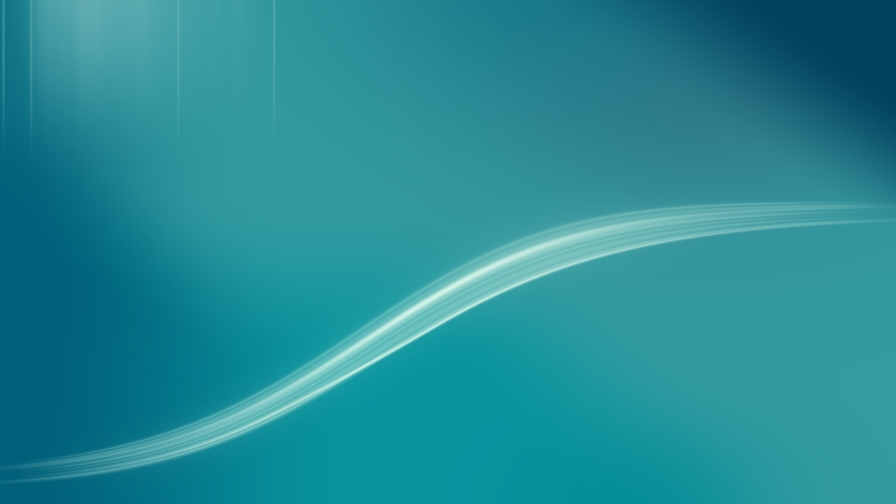
A Shadertoy shader for this background:

```glsl
const vec3 TEAL = vec3(0.20, 0.61, 0.63);
const vec3 AQUA = vec3(0.00, 0.575, 0.615);
const vec3 DEEP = vec3(0.00, 0.375, 0.475);
const vec3 NAVY = vec3(0.00, 0.255, 0.37);
const vec3 SLATE = vec3(0.20, 0.47, 0.53);
const vec3 MIST = vec3(0.48, 0.73, 0.74);
const vec3 FOAM = vec3(0.68, 0.88, 0.83);
const vec3 SHINE = vec3(0.88, 0.98, 0.93);

float hash(float n) {
    return fract(sin(n * 127.1) * 43758.545);
}

float noise(float x) {
    float cell = floor(x);
    float f = fract(x);
    return mix(hash(cell), hash(cell + 1.0), f * f * (3.0 - 2.0 * f));
}

float bell(float x, float center, float width) {
    float d = (x - center) / width;
    return exp(-d * d);
}

float spot(vec2 p, vec2 center, vec2 radius) {
    vec2 d = (p - center) / radius;
    return exp(-dot(d, d));
}

// Broad colour fields divided by soft diagonals
vec3 backdrop(vec2 p) {
    vec3 color = TEAL;

    float lowerLeft = smoothstep(0.08, -0.22, p.y - 0.45 + 0.9 * (p.x - 0.30));
    float rightEdge = smoothstep(0.12, -0.16, p.x - 0.62 + 0.5 * (p.y - 0.35));
    float low = smoothstep(0.62, 0.25, p.y);
    color = mix(color, AQUA, max(lowerLeft * 0.8, rightEdge * low * 0.85));
    color = mix(color, AQUA * 0.94, 0.6 * spot(p, vec2(0.72, 0.0), vec2(0.14, 0.16)));

    float wedge = smoothstep(-0.10, 0.22, 0.72 - 0.93 * p.x - p.y);
    float leftFade = 1.0 - smoothstep(0.0, 0.42, p.x);
    color = mix(color, DEEP, wedge * leftFade);
    color = mix(color, DEEP, 0.85 * spot(p, vec2(0.0, 0.62), vec2(0.15, 0.3)));
    color = mix(color, DEEP, 0.65 * spot(p, vec2(-0.02, 1.0), vec2(0.06, 0.4)));

    color = mix(color, SLATE, 0.85 * spot(p, vec2(0.80, 0.82), vec2(0.24, 0.25)));
    color = mix(color, DEEP, 0.55 * spot(p, vec2(0.62, 1.08), vec2(0.24, 0.28)));
    float corner = p.y - 1.0 + 1.23 * (p.x - 0.65);
    float above = smoothstep(0.50, 0.62, p.y);
    color = mix(color, NAVY, above * smoothstep(-0.08, 0.26, corner));
    return color;
}

// Hanging light with fine vertical rays
vec3 addCurtain(vec3 color, vec2 p) {
    float fall = smoothstep(0.66, 1.05, p.y);
    float span = smoothstep(0.025, 0.045, p.x) * smoothstep(0.32, 0.26, p.x);
    float grain = 0.75 + 0.35 * noise(p.x * 75.0);
    color = mix(color, MIST, fall * span * grain * (0.18 + 0.6 * bell(p.x, 0.11, 0.075)));

    vec4 rays = vec4(0.004, 0.035, 0.199, 0.306);
    for (int i = 0; i < 4; i++) {
        float ray = bell(p.x, rays[i], 0.0012);
        color = mix(color, MIST, 0.42 * ray * smoothstep(0.66, 0.9, p.y));
    }
    return color;
}

float ribbonCenter(float x) {
    return 0.045 + 0.54 / (1.0 + exp(-8.5 * (x - 0.41)));
}

float ribbonWidth(float x) {
    return 0.018 + 0.032 * bell(x, 0.5, 0.33);
}

// Flowing band: translucent body, fine threads and bright strands
vec3 addRibbon(vec3 color, vec2 p) {
    float v = (p.y - ribbonCenter(p.x)) / ribbonWidth(p.x);
    float ends = smoothstep(0.0, 0.28, p.x) * smoothstep(1.0, 0.60, p.x);
    float peak = bell(p.x, 0.49, 0.20);
    float body = smoothstep(-1.05, -0.75, v) * smoothstep(1.15, 0.35, v);
    float threads = 0.55 * noise(v * 9.0 + 4.0) + 0.45 * noise(v * 23.0);
    color = mix(color, FOAM, body * ends * (0.20 + 0.50 * threads));
    color = mix(color, FOAM, 0.14 * ends * bell(v, 0.0, 1.35));

    for (int i = 0; i < 7; i++) {
        float id = float(i);
        float lane = -0.75 + 0.27 * id + 0.12 * (hash(id + 3.0) - 0.5);
        float strand = bell(v, lane, 0.055 + 0.05 * hash(id + 9.0));
        float reach = smoothstep(0.0, 0.16, p.x) * smoothstep(1.0, 0.82, p.x);
        color = mix(color, FOAM, strand * reach * (0.12 + 0.22 * hash(id + 17.0)));
    }

    float core = bell(v, 0.24, 0.17) * (0.15 * ends + 0.75 * peak);
    float rimLane = mix(-0.58, -0.92, smoothstep(0.30, 0.48, p.x));
    float rimReach = smoothstep(0.03, 0.32, p.x) * smoothstep(1.02, 0.70, p.x);
    float rim = bell(v, rimLane, 0.085) * (0.40 * rimReach + 0.42 * peak);
    color = mix(color, SHINE, clamp(core, 0.0, 1.0));
    color = mix(color, SHINE, clamp(rim, 0.0, 1.0));

    // Faint tapering tips
    float tips = bell(p.x, 0.09, 0.09) + bell(p.x, 0.91, 0.09);
    return mix(color, FOAM, 0.24 * tips * (bell(v, -0.85, 0.16) + bell(v, 0.45, 0.20)));
}

void mainImage(out vec4 fragColor, in vec2 fragCoord) {
    vec2 p = fragCoord / iResolution.xy;
    vec3 color = backdrop(p);
    color = addCurtain(color, p);
    color = addRibbon(color, p);
    fragColor = vec4(color, 1.0);
}
```
